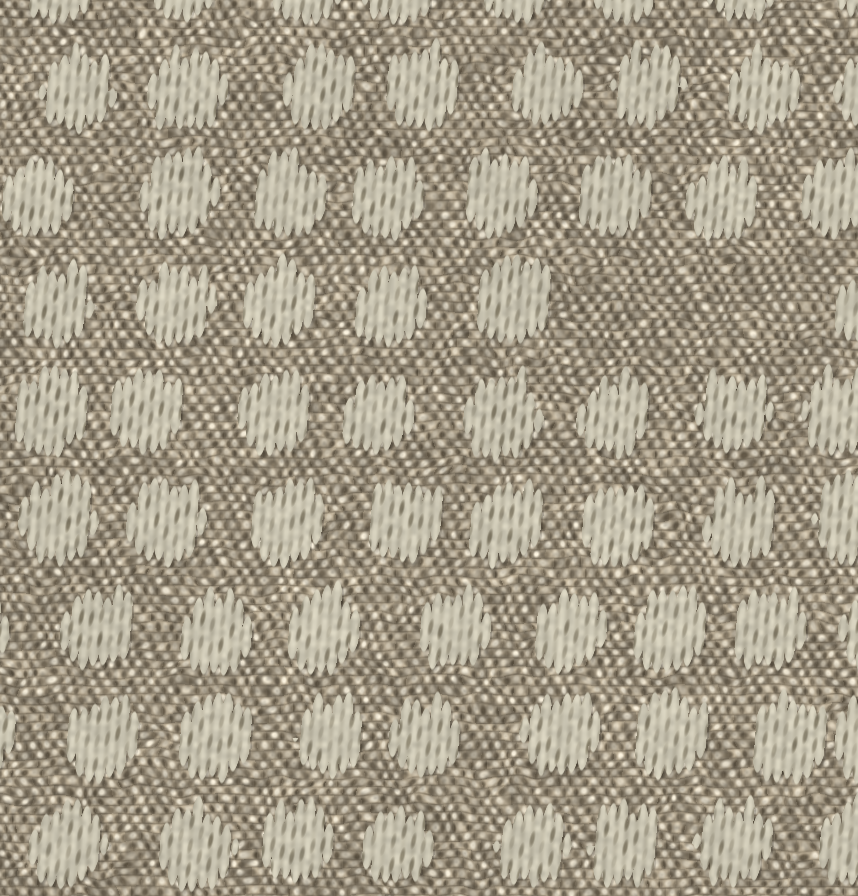
Write a WebGL 1 fragment shader that draws this texture.

```glsl
precision highp float;
uniform vec2 u_resolution;

const vec2 DOT_PITCH = vec2(0.126, 0.1207);
const vec2 DOT_RADIUS = vec2(0.041, 0.0455);
const vec2 WEAVE_PITCH = vec2(0.0162, 0.0102);
const float STRAND_PITCH = 0.0112;
const float STITCH_LENGTH = 0.027;
const float STRAND_LEAN = 0.08;

const vec3 GAP = vec3(0.37, 0.33, 0.265);
const vec3 TAUPE = vec3(0.625, 0.58, 0.50);
const vec3 FLECK = vec3(0.89, 0.86, 0.79);
const vec3 YARN = vec3(0.82, 0.80, 0.725);
const vec3 YARN_SHADE = vec3(0.50, 0.47, 0.39);

float hash(vec2 p) {
  return fract(sin(dot(p, vec2(127.1, 311.7))) * 43758.5453);
}

float noise(vec2 p) {
  vec2 i = floor(p);
  vec2 f = fract(p);
  f = f * f * (3.0 - 2.0 * f);
  float low = mix(hash(i), hash(i + vec2(1.0, 0.0)), f.x);
  float high = mix(hash(i + vec2(0.0, 1.0)), hash(i + 1.0), f.x);
  return mix(low, high, f.y);
}

// Soft ellipse: 1 at the centre, 0 beyond the radius
float blob(vec2 p, vec2 radius) {
  return 1.0 - smoothstep(0.25, 1.0, length(p / radius));
}

// Ground cloth: pale flecks stepping down a twill, with dark gaps beside them
vec3 groundCloth(vec2 p) {
  vec2 g = p / WEAVE_PITCH;
  g += 0.6 * (vec2(noise(p * 45.0), noise(p * 45.0 + 31.0)) - 0.5);
  g.x += 0.39 * floor(g.y);
  vec2 id = floor(g);
  vec2 f = fract(g) - 0.5;
  float wear = hash(id);
  vec3 color = TAUPE * (0.86 + 0.24 * hash(id + 3.0));
  vec2 toGap = vec2(0.5 - abs(f.x), f.y + 0.1);
  color = mix(color, GAP, blob(toGap, vec2(0.27, 0.6)) * (0.5 + 0.5 * hash(id + 7.0)));
  float seam = smoothstep(0.3, 0.5, abs(f.y));
  color = mix(color, GAP, seam * (0.15 + 0.4 * noise(p * 130.0)));
  color = mix(color, FLECK, blob(f, vec2(0.31, 0.54)) * (0.4 + 0.6 * wear));
  return color * (0.86 + 0.28 * noise(p * 210.0));
}

// Strand coordinate across a dot, leaning with height
float strandCoord(vec2 q, float seed) {
  return (q.x - STRAND_LEAN * q.y) / STRAND_PITCH + seed;
}

// Rounded dot whose strands end at uneven heights
float dotMask(vec2 q, vec2 radius, float seed, float blur) {
  float s = strandCoord(q, seed);
  float id = floor(s);
  float u = 2.0 * fract(s) - 1.0;
  float x = abs((id + 0.5 - seed) * STRAND_PITCH / radius.x);
  float profile = sqrt(max(1.0 - pow(x, 2.5), 0.0));
  float side = step(0.0, q.y);
  float ragged = hash(vec2(id + 13.0 * side, seed * 91.0)) - 0.5;
  float reach = radius.y * profile + ragged * mix(0.011, 0.024, side);
  reach -= 0.012 * u * u + 0.012 * step(1.0, x);
  return smoothstep(-blur, blur, reach - abs(q.y));
}

// Raised yarn with dark slits of uneven length between the strands
vec3 dotYarn(vec2 q, float seed) {
  float s = strandCoord(q, seed) + 0.5;
  float id = floor(s);
  float across = fract(s) - 0.5;
  float v = q.y / STITCH_LENGTH + 0.5 * mod(id, 2.0) + 0.6 * hash(vec2(id, seed * 57.0));
  float along = fract(v) - 0.5;
  float depth = 0.35 + 0.65 * hash(vec2(id, floor(v) + seed * 23.0));
  vec2 slant = vec2(across - 0.25 * along, along);
  float slit = blob(slant, vec2(0.36, 0.5)) * depth;
  float groove = 0.24 * (1.0 - smoothstep(0.0, 0.45, abs(across)));
  return mix(YARN, YARN_SHADE, max(slit, groove));
}

void main() {
  vec2 p = gl_FragCoord.xy / u_resolution.y;
  float blur = max(0.0018, 1.0 / u_resolution.y);
  vec3 color = groundCloth(p);

  // Rows of dots, each slightly shifted, with a few left out
  vec2 grid = p / DOT_PITCH + vec2(0.1, 0.036);
  float row = floor(grid.y);
  grid.x -= 0.6 * hash(vec2(row, 4.0));
  vec2 cell = vec2(floor(grid.x), row);
  vec2 jitter = vec2(hash(cell + 2.3), hash(cell + 8.9)) - 0.5;
  vec2 q = (fract(grid) - 0.5 - jitter * vec2(0.28, 0.05)) * DOT_PITCH;
  float seed = hash(cell + 5.7);
  vec2 radius = DOT_RADIUS * (0.96 + 0.08 * hash(cell + 3.1));
  float present = step(0.03, hash(cell + 17.0));

  // Slight shade around each dot, then the yarn itself
  float shade = dotMask(q + vec2(-0.002, 0.002), radius, seed, 0.005);
  color *= 1.0 - 0.14 * shade * present;
  vec3 yarn = dotYarn(q, seed) * (0.92 + 0.14 * noise(p * 160.0));
  color = mix(color, yarn, dotMask(q, radius, seed, blur) * present);

  color *= 0.98 + 0.04 * noise(p * 6.0);
  gl_FragColor = vec4(color, 1.0);
}
```
